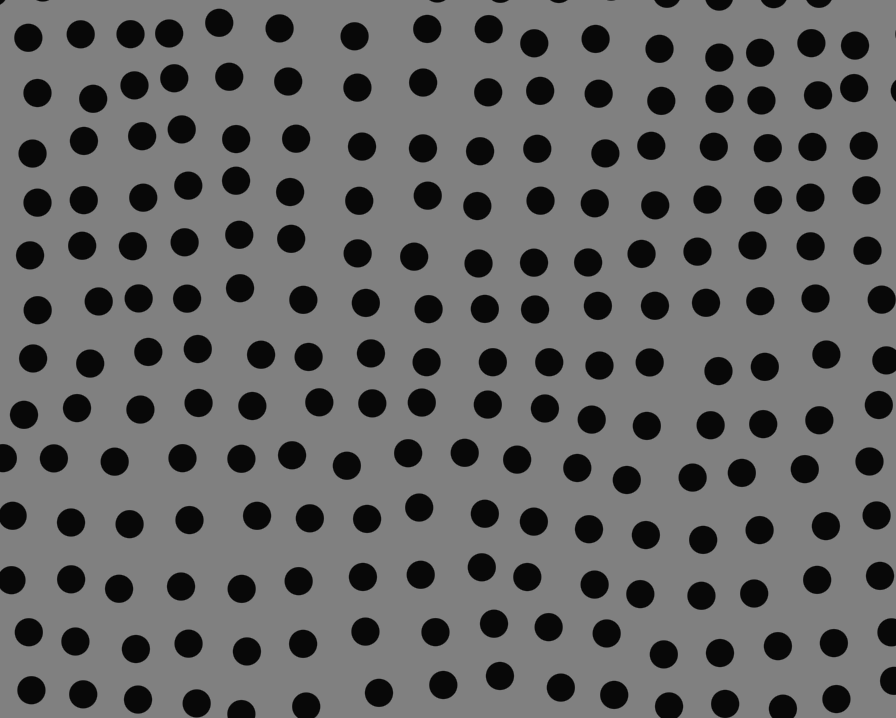
Reproduce this pattern procedurally as a Shadertoy shader.

```glsl
// Scatters equal dark dots over a flat grey ground in loose, wavering rows.
// Each dot belongs to a grid cell; its centre is moved by a row shift, a slow
// noise warp and a small hash jitter, and the nearest centre sets the distance.

const vec3 GROUND_GREY = vec3(0.502);
const vec3 DOT_BLACK = vec3(0.03);
const vec2 CELL_SIZE = vec2(0.0785, 0.0757); // in canvas heights
const float DOT_RADIUS = 0.0196;
const float ROW_SHIFT = 0.5;                 // the rest in cells
const float WARP_AMOUNT = 0.75;
const float WARP_LENGTH = 4.0;
const vec2 JITTER = vec2(0.24, 0.24);

// Integer hash: two values in 0..1 for a lattice point and a seed
vec2 hash2(vec2 point, uint seed) {
    uvec2 v = uvec2(ivec2(point) + 1000) * 1664525u + 1013904223u + seed * 747796u;
    for (int i = 0; i < 2; i++) {
        v.x += v.y * 1664525u;
        v.y += v.x * 1664525u;
        v ^= v >> 16u;
    }
    return vec2(v & 65535u) / 65535.0;
}

// Smooth two-channel value noise, centred on zero
vec2 valueNoise(vec2 p, uint seed) {
    vec2 base = floor(p);
    vec2 t = smoothstep(0.0, 1.0, p - base);
    vec2 low = mix(hash2(base, seed), hash2(base + vec2(1, 0), seed), t.x);
    vec2 high = mix(hash2(base + vec2(0, 1), seed), hash2(base + vec2(1, 1), seed), t.x);
    return mix(low, high, t.y) - 0.5;
}

// Centre of the dot that belongs to a cell, in cell units
vec2 dotCentre(vec2 cell) {
    vec2 warp = WARP_AMOUNT * valueNoise(cell / WARP_LENGTH, 7u);
    vec2 jitter = JITTER * (hash2(cell, 3u) - 0.5);
    float shift = ROW_SHIFT * (hash2(vec2(0.0, cell.y), 5u).x - 0.5);
    return cell + 0.5 + warp + jitter + vec2(shift, 0.0);
}

// Distance to the nearest dot centre, in canvas heights
float nearestCentre(vec2 position) {
    vec2 grid = position / CELL_SIZE;
    vec2 home = floor(grid);
    float nearest = 1.0;
    for (int y = -2; y <= 2; y++) {
        for (int x = -2; x <= 2; x++) {
            vec2 centre = dotCentre(home + vec2(x, y));
            nearest = min(nearest, length((grid - centre) * CELL_SIZE));
        }
    }
    return nearest;
}

void mainImage(out vec4 fragColor, in vec2 fragCoord) {
    vec2 position = fragCoord / iResolution.y;
    float edgeWidth = 1.2 / iResolution.y;

    // Signed distance to the dot rim, turned into soft coverage
    float rim = nearestCentre(position) - DOT_RADIUS;
    float coverage = clamp(0.5 - rim / edgeWidth, 0.0, 1.0);

    fragColor = vec4(mix(GROUND_GREY, DOT_BLACK, coverage), 1.0);
}
```
